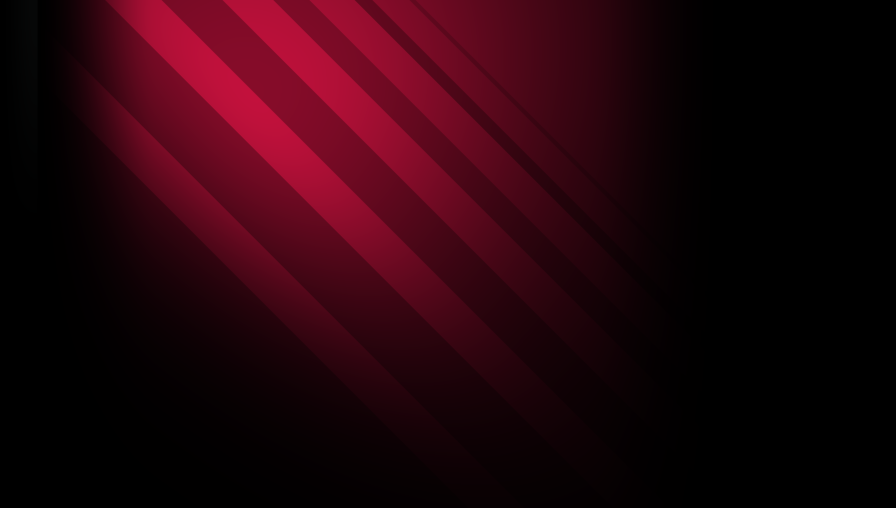
A Shadertoy shader for this background:

```glsl
// Crimson glow crossed by diagonal light and dark bands, fading to black.

// Soft-edged mask that is 1 where lo < x < hi.
float band(float x, float lo, float hi, float blur) {
    return smoothstep(lo - blur, lo + blur, x) - smoothstep(hi - blur, hi + blur, x);
}

// Brightness of the diagonal bands at signed diagonal position d.
float bandLight(float d, float blur) {
    // start, end, brightness of each band
    const vec3 BANDS[7] = vec3[7](
        vec3(-0.078, 0.032, 1.00),
        vec3( 0.207, 0.318, 1.00),
        vec3( 0.438, 0.538, 0.98),
        vec3( 0.609, 0.698, 0.92),
        vec3( 0.698, 0.733, 0.60),
        vec3( 0.733, 0.806, 0.85),
        vec3( 0.818, 3.000, 0.83));
    float light = 0.69;
    for (int i = 0; i < 7; i++) {
        light += (BANDS[i].z - 0.69) * band(d, BANDS[i].x, BANDS[i].y, blur);
    }
    return light;
}

// Tilted oval glow, stretched along the bands and wider to the upper right.
float ovalGlow(vec2 p) {
    vec2 q = p - vec2(0.495, 0.816);
    float along = (q.x - q.y) * 0.7071;
    float across = (q.x + q.y) * 0.7071;
    along /= along < 0.0 ? 0.75 : 0.576;
    across /= across < 0.0 ? 0.295 : 0.668;
    return exp(-along * along - across * across);
}

void mainImage(out vec4 fragColor, in vec2 fragCoord) {
    vec2 p = fragCoord / iResolution.y;
    float pixel = 1.0 / iResolution.y;

    // Glow with soft vertical limits at both sides
    float glow = ovalGlow(p);
    glow *= smoothstep(0.07, 0.31, p.x) * (1.0 - smoothstep(1.15, 1.43, p.x));

    // Diagonal bands run down to the right at 45 degrees
    glow *= bandLight(p.x + p.y - 1.0, pixel);
    vec3 color = vec3(0.76, 0.067, 0.235) * glow;

    // Faint grey sheen on the left margin
    float sheen = smoothstep(0.0, 0.07, p.x) * (1.0 - smoothstep(0.074 - pixel, 0.074 + pixel, p.x));
    color += vec3(0.025, 0.028, 0.028) * sheen * smoothstep(0.5, 1.0, p.y);

    fragColor = vec4(color, 1.0);
}
```
